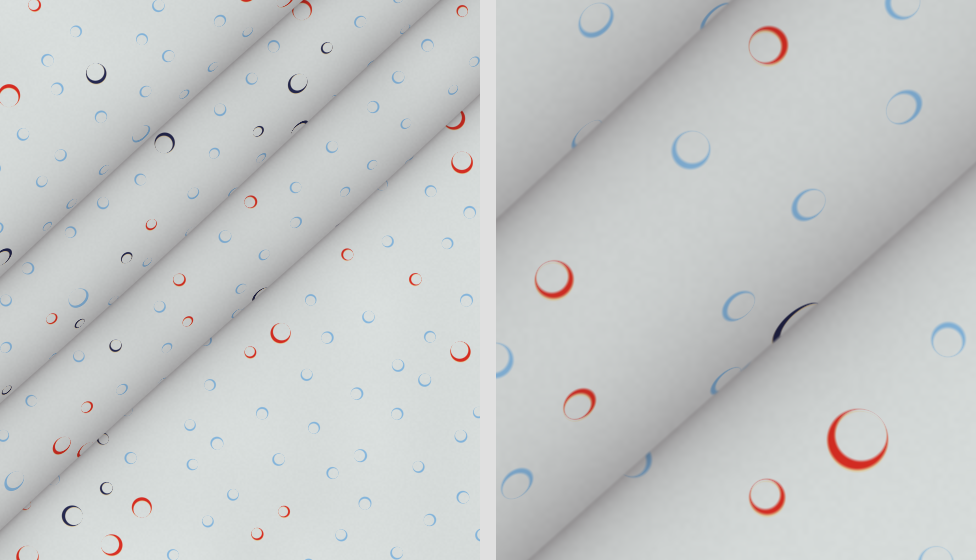
Left: the whole. Right: its middle third, enlarged.
Give the GLSL for this pattern, as a WebGL 1 fragment shader.

```glsl
precision highp float;

uniform vec2 u_resolution;

// Cloth and ink colours
const vec3 PAPER = vec3(0.845, 0.865, 0.860);
const vec3 SHADE_TINT = vec3(0.95, 1.03, 1.00);
const vec3 BLUE = vec3(0.50, 0.70, 0.86);
const vec3 RED = vec3(0.84, 0.14, 0.11);
const vec3 NAVY = vec3(0.10, 0.12, 0.30);
const vec3 FRINGE = vec3(0.90, 0.76, 0.46);

// Folds, in units of the canvas height
const vec2 FOLD_AXIS = vec2(0.739, 0.674);
const float FIRST_FOLD = 0.0385;
const float FOLD_STEP = 0.168;
const float FOLD_WOBBLE = 0.003;
const float ROLL_DARK = 0.25;
const float ROLL_WIDTH = 0.048;
const float SHADOW_DARK = 0.22;
const float SHADOW_WIDTH = 0.032;
const float CONTACT_DARK = 0.12;
const float CONTACT_WIDTH = 0.006;
const float SQUEEZE = 0.045;
const float SQUEEZE_WIDTH = 0.030;

// Printed crescents
const float CELL = 0.086;
const float JITTER = 0.038;
const float SMALL_RADIUS = 0.0108;
const float LARGE_RADIUS = 0.0190;
const float HOLE_SIZE = 0.88;
const float HOLE_SHIFT = 0.20;
const float RED_SHARE = 0.15;
const float NAVY_SHARE = 0.13;
const float FRINGE_SHIFT = 0.0013;
const float SOFTNESS = 0.0013;

const float GRAIN = 0.012;
const float MOTTLE = 0.022;

vec3 hash3(vec2 c) {
  vec3 p = fract(c.xyx * vec3(0.1031, 0.1030, 0.0973));
  p += dot(p, p.yxz + 33.33);
  return fract((p.xxy + p.yzz) * p.zyx);
}

float valueNoise(vec2 p) {
  vec2 i = floor(p), f = fract(p);
  f = f * f * (3.0 - 2.0 * f);
  float bottom = mix(hash3(i).x, hash3(i + vec2(1.0, 0.0)).x, f.x);
  float top = mix(hash3(i + vec2(0.0, 1.0)).x, hash3(i + 1.0).x, f.x);
  return mix(bottom, top, f.y);
}

// Disc with a shifted round hole; opens towards the given direction
float crescent(vec2 p, vec2 opening, float radius) {
  float hole = HOLE_SIZE * radius - length(p - opening * HOLE_SHIFT * radius);
  return max(length(p) - radius, hole);
}

float coverage(float distance, float soft) {
  return 1.0 - smoothstep(-soft, soft, distance);
}

// White cloth with one jittered crescent in each staggered cell
vec3 printedCloth(vec2 cloth, float soft) {
  vec2 grid = cloth / CELL;
  grid.x += 0.5 * mod(floor(grid.y), 2.0);
  vec2 id = floor(grid);
  vec3 place = hash3(id + 17.0);
  vec3 kind = hash3(id + 91.0);
  vec2 p = (fract(grid) - 0.5) * CELL - (place.xy - 0.5) * JITTER;

  float strong = step(kind.x, RED_SHARE + NAVY_SHARE);
  vec3 ink = mix(BLUE, mix(NAVY, RED, step(kind.x, RED_SHARE)), strong);
  float large = step(kind.y, mix(0.02, 0.45, strong));
  float radius = mix(SMALL_RADIUS, LARGE_RADIUS, large) * (0.93 + 0.14 * kind.z);
  float angle = 6.2832 * place.z;
  vec2 opening = vec2(cos(angle), sin(angle));

  // Warm misprinted rim below the strong inks
  float rim = crescent(p + FOLD_AXIS.yx * FRINGE_SHIFT, opening, radius);
  float body = crescent(p, opening, radius);
  vec3 color = mix(PAPER, FRINGE, 0.7 * strong * coverage(rim, soft));
  return mix(color, ink, 0.94 * coverage(body, soft));
}

vec3 darken(vec3 color, float amount) {
  return color * (1.0 - amount * SHADE_TINT);
}

void main() {
  vec2 p = gl_FragCoord.xy / u_resolution.y;
  float soft = max(SOFTNESS, 0.75 / u_resolution.y);
  float along = dot(p, FOLD_AXIS);
  float across = dot(p, vec2(-FOLD_AXIS.y, FOLD_AXIS.x));

  // Flat cloth, then each fold lies over the one below it
  vec3 color = printedCloth(vec2(along, across) + 3.0, soft);
  for (int i = 0; i < 3; i++) {
    float n = float(i);
    float wobble = FOLD_WOBBLE * sin(along * 5.0 + n * 2.1);
    float d = across - FIRST_FOLD - n * FOLD_STEP - wobble;
    float below = max(-d, 0.0), above = max(d, 0.0);
    float shadow = SHADOW_DARK * exp(-below / SHADOW_WIDTH);
    shadow += CONTACT_DARK * exp(-below / CONTACT_WIDTH);
    color = darken(color, shadow);

    // The cloth turns away at the edge, which squeezes its print
    float unrolled = above - SQUEEZE * exp(-above / SQUEEZE_WIDTH);
    vec3 fold = printedCloth(vec2(along + n * 0.37, unrolled + n * 1.7) + 5.0, soft);
    fold = darken(fold, ROLL_DARK * exp(-above / ROLL_WIDTH));
    color = mix(color, fold, smoothstep(-soft, soft, d));
  }

  // Soft mottling and fine weave
  color += MOTTLE * (valueNoise(p * 9.0) - 0.5);
  color += GRAIN * (valueNoise(p * 300.0) - 0.5);
  gl_FragColor = vec4(color, 1.0);
}
```
